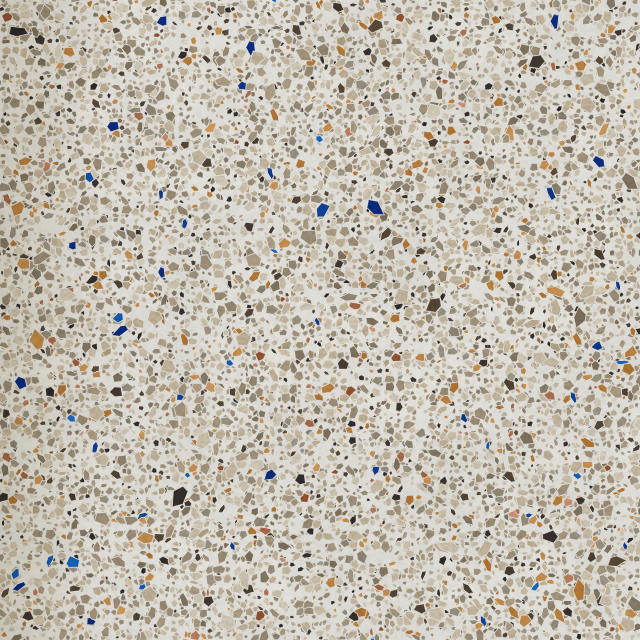
Write a WebGL 1 fragment shader that draws this texture.

```glsl
precision highp float;
// Terrazzo: pale cement packed with angular beige, brown, ochre and blue stone chips.
uniform vec2 u_resolution;

float hash(vec2 p) {
  return fract(sin(dot(p, vec2(127.1, 311.7))) * 43758.5453);
}

float noise(vec2 p) {
  vec2 i = floor(p), f = fract(p);
  f = f * f * (3.0 - 2.0 * f);
  return mix(mix(hash(i), hash(i + vec2(1.0, 0.0)), f.x),
             mix(hash(i + vec2(0.0, 1.0)), hash(i + vec2(1.0, 1.0)), f.x), f.y);
}

// Irregular stretched pentagon around the origin
float chipDistance(vec2 p, float radius, vec2 id) {
  float turn = 6.2832 * hash(id + 3.1);
  float stretch = sqrt(1.0 + 1.2 * pow(hash(id + 5.7), 2.0));
  p = mat2(cos(turn), sin(turn), -sin(turn), cos(turn)) * p;
  p *= vec2(1.0 / stretch, stretch);
  float d = -1.0;
  for (int i = 0; i < 5; i++) {
    float k = float(i);
    float a = 1.2566 * (k + 0.5 * hash(id + k * 1.7 + 11.0));
    float side = radius * mix(0.7, 1.15, hash(id + k * 2.3 + 23.0));
    d = max(d, dot(p, vec2(cos(a), sin(a))) - side);
  }
  return d;
}

vec3 stoneColor(vec2 id, float blueShare, float darkShare) {
  float kind = hash(id + 41.3);
  float tone = hash(id + 53.9);
  vec3 c = mix(vec3(0.80, 0.77, 0.70), vec3(0.72, 0.66, 0.56), tone);
  if (kind > 0.42) c = mix(vec3(0.67, 0.61, 0.51), vec3(0.56, 0.51, 0.43), tone);
  if (kind > 0.78) c = mix(vec3(0.60, 0.57, 0.51), vec3(0.46, 0.41, 0.33), tone);
  if (kind > 0.91) c = mix(vec3(0.78, 0.58, 0.34), vec3(0.66, 0.43, 0.18), tone);
  if (kind > 0.97) c = mix(vec3(0.80, 0.58, 0.47), vec3(0.52, 0.27, 0.14), tone);
  float rare = hash(id + 67.1);
  if (rare < darkShare) c = mix(vec3(0.34, 0.28, 0.21), vec3(0.15, 0.14, 0.15), tone);
  if (rare > 1.0 - blueShare)
    c = mix(vec3(0.04, 0.16, 0.48), vec3(0.10, 0.43, 0.77), tone * tone);
  return c;
}

// Paints one size class of chips, each with a thin rim of cement
vec3 addChips(vec3 base, vec3 cement, vec2 uv, float cells, vec2 sizes,
              float presence, float blueShare, float darkShare) {
  vec2 p = uv * cells, cell = floor(p), nearestId = cell;
  float nearest = 9.0, second = 9.0;
  for (int y = -1; y <= 1; y++) {
    for (int x = -1; x <= 1; x++) {
      vec2 id = cell + vec2(float(x), float(y)) + cells * 7.0;
      if (hash(id + 0.4) > presence) continue;
      vec2 center = id - cells * 7.0 + 0.5
                  + 0.7 * (vec2(hash(id + 1.3), hash(id + 2.6)) - 0.5);
      float d = chipDistance(p - center, mix(sizes.x, sizes.y, hash(id + 7.9)), id);
      if (d < nearest) {
        second = nearest;
        nearest = d;
        nearestId = id;
      } else {
        second = min(second, d);
      }
    }
  }
  // Touching chips are parted by a narrow seam
  float edge = max(nearest / cells, 0.5 * (nearest - second) / cells + 0.0006);
  float soft = max(0.0011, 0.6 / u_resolution.y);
  vec3 stone = stoneColor(nearestId, blueShare, darkShare);
  stone *= 0.95 + 0.1 * noise(uv * 260.0);
  base = mix(cement, base, smoothstep(-soft, soft, edge - 0.0014));
  return mix(stone, base, smoothstep(-soft, soft, edge));
}

void main() {
  vec2 uv = gl_FragCoord.xy / u_resolution;

  // Cement with faint clouds and grain
  vec3 cement = vec3(0.865, 0.858, 0.835);
  cement += 0.03 * (noise(uv * 14.0) - 0.5) + 0.035 * (noise(uv * 210.0) - 0.5);

  // Chips from fine grit to large stones
  vec3 color = cement;
  color = addChips(color, cement, uv, 97.0, vec2(0.18, 0.42), 0.80, 0.012, 0.085);
  color = addChips(color, cement, uv + 0.37, 57.0, vec2(0.19, 0.43), 0.76, 0.026, 0.035);
  color = addChips(color, cement, uv + 0.71, 25.0, vec2(0.14, 0.27), 0.22, 0.12, 0.05);

  // Slightly dimmer, warmer left side
  color *= mix(vec3(0.91, 0.90, 0.87), vec3(1.0), smoothstep(-0.05, 0.22, uv.x));
  gl_FragColor = vec4(color, 1.0);
}
```
